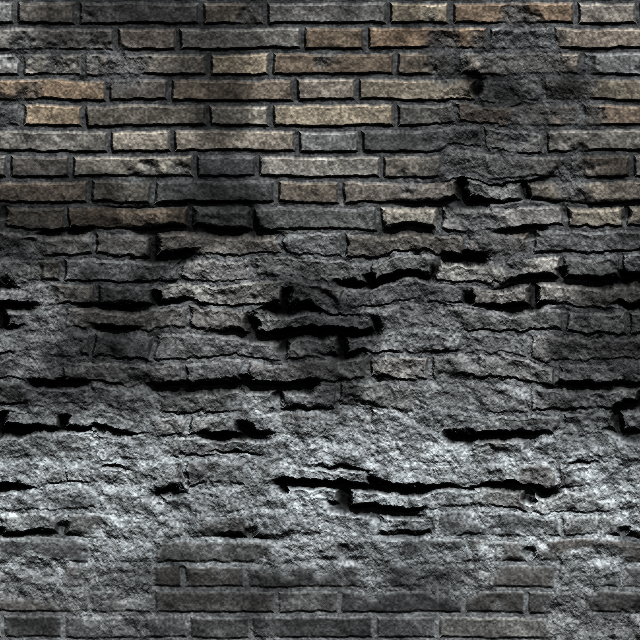
A Shadertoy shader for this texture:

```glsl
// Weathered brick wall: 25 courses of alternating headers and stretchers.
// A height field of bricks, crumbled mortar and pits is lit from above,
// with short marched shadows; wear and pale mortar vary with height.

#define ROWS 25.0
#define PERIOD 0.2917     // one header plus one stretcher
#define HEADER 0.335      // header share of the period
#define JOINT 0.0028      // half width of a mortar joint
#define RELIEF 0.0075     // how far bricks stand out
#define PIT_DEPTH 0.022
#define SHADOW_STEP 0.0035
#define LIGHT vec3(0.22, 0.73, 0.65)
#define SLATE vec3(0.37, 0.38, 0.385)
#define BUFF vec3(0.52, 0.49, 0.43)
#define CLAY vec3(0.47, 0.38, 0.30)
#define CHALK vec3(0.57, 0.595, 0.605)

struct Surface { float height, face, pit; vec2 id; };

float hash(vec2 p) {
    vec3 q = fract(p.xyx * 0.1031);
    q += dot(q, q.yzx + 33.33);
    return fract((q.x + q.y) * q.z);
}

float noise(vec2 p) {
    vec2 i = floor(p), f = fract(p);
    f = f * f * (3.0 - 2.0 * f);
    return mix(mix(hash(i), hash(i + vec2(1, 0)), f.x),
               mix(hash(i + vec2(0, 1)), hash(i + vec2(1, 1)), f.x), f.y);
}

float fbm(vec2 p) {
    float sum = 0.0, amp = 0.516;
    for (int i = 0; i < 5; i++) {
        sum += amp * noise(p);
        p = mat2(1.6, 1.2, -1.2, 1.6) * p + 17.3;
        amp *= 0.5;
    }
    return sum;
}

// Smooth band between two heights, with soft lower and upper ends
float band(float y, float lo0, float lo1, float hi0, float hi1) {
    return smoothstep(lo0, lo1, y) * (1.0 - smoothstep(hi0, hi1, y));
}

float chalkiness(float y) { return band(y, 0.02, 0.16, 0.27, 0.43); }

// Erosion: strong across the middle, plus a hole at the upper right
float wearAt(vec2 p) {
    float hole = 1.0 - smoothstep(0.05, 0.13, length((p - vec2(0.77, 0.77)) * vec2(1.0, 0.8)));
    float eroded = max(band(p.y, 0.08, 0.26, 0.55, 0.76), hole);
    return clamp(eroded * (0.4 + noise(p * 7.0)), 0.0, 1.0);
}

Surface wall(vec2 p) {
    Surface s;
    float wear = wearAt(p);
    float rough = fbm(p * 45.0);

    // Uneven edges
    vec2 q = p + (vec2(noise(p * 14.0), noise(p * 14.0 + 37.0)) - 0.5) * mix(0.004, 0.02, wear);
    q += (vec2(rough, fbm(p * 60.0 + 9.0)) - 0.5) * mix(0.005, 0.014, wear);

    // Brick bond
    float row = floor(q.y * ROWS);
    float drift = 0.03 * smoothstep(0.70, 0.78, (row + 0.5) / ROWS) + 0.014 * (hash(vec2(row, 3.0)) - 0.5);
    float x = (q.x - drift) / PERIOD + 0.5 * mod(row, 2.0);
    float u = fract(x), v = fract(q.y * ROWS);
    bool header = u < HEADER;
    float dx = PERIOD * (header ? min(u, HEADER - u) : min(u - HEADER, 1.0 - u));
    float dy = min(v, 1.0 - v) / ROWS;
    float inset = min(dx, dy);
    s.id = vec2(2.0 * floor(x) + (header ? 0.0 : 1.0), row) + 50.0;

    // Broken bricks, smeared mortar and pits along the joints
    float lost = wear * hash(s.id + 7.0);
    float smear = smoothstep(0.5, 0.62, fbm(p * 10.0 + 3.0) + 0.19 * chalkiness(p.y) + 0.07 * wear - 0.10);
    s.face = smoothstep(0.0, 0.005, inset - JOINT) * (1.0 - 0.75 * lost) * (1.0 - 0.8 * smear);
    s.pit = smoothstep(0.56, 0.76, noise(q * vec2(11.0, 30.0) + 5.0)) * wear
          * (1.0 - smoothstep(0.003, 0.013, inset));
    s.height = s.face * RELIEF * mix(0.4, 1.0, smoothstep(0.1, 0.35, p.y))
             + (rough - 0.5) * mix(0.006, 0.015, max(wear, smear)) - s.pit * PIT_DEPTH;
    return s;
}

vec3 albedo(vec2 p, Surface s) {
    float upper = smoothstep(0.42, 0.82, p.y);
    float tone = hash(s.id), warmth = hash(s.id + 19.0);
    vec3 brick = mix(SLATE, mix(BUFF, CLAY, tone * tone), (0.2 + 0.8 * upper) * warmth);
    brick *= 0.72 + 0.5 * hash(s.id + 41.0);
    brick *= mix(0.78, 1.0, smoothstep(0.08, 0.25, p.y));
    vec3 mortar = mix(SLATE * mix(1.0, 0.75, upper), CHALK, chalkiness(p.y));
    mortar = mix(mortar, SLATE * 1.1, 1.0 - smoothstep(0.03, 0.15, p.y));

    // Soot patches, pale stains and fine grain
    vec3 color = mix(mortar, brick, s.face);
    color *= mix(1.0, 0.55, smoothstep(0.48, 0.68, fbm(p * 6.0 + 21.0)) * (1.0 - 0.7 * chalkiness(p.y)));
    color *= 0.75 + 0.5 * fbm(p * 28.0 + 5.0);
    return color * (0.72 + 0.56 * noise(p * 310.0));
}

void mainImage(out vec4 fragColor, in vec2 fragCoord) {
    vec2 p = fragCoord / iResolution.xy;
    Surface s = wall(p);

    // Slope lighting
    vec2 e = vec2(0.0016, 0.0);
    vec2 slope = (vec2(wall(p + e.xy).height, wall(p + e.yx).height) - s.height) / e.x;
    float light = max(dot(normalize(vec3(-slope, 1.0)), LIGHT), 0.0) * 1.45 + 0.08;

    // Cast shadows from ledges above
    float blocked = 0.0;
    for (int i = 1; i <= 5; i++) {
        float reach = float(i) * SHADOW_STEP;
        float ledge = wall(p + normalize(LIGHT.xy) * reach).height;
        blocked = max(blocked, ledge - s.height - reach * 0.8);
    }
    light *= mix(1.0, 0.15, smoothstep(0.0, 0.004, blocked));

    vec3 color = albedo(p, s) * light * (1.0 - 0.9 * s.pit);
    fragColor = vec4(clamp(color, 0.0, 1.0), 1.0);
}
```
